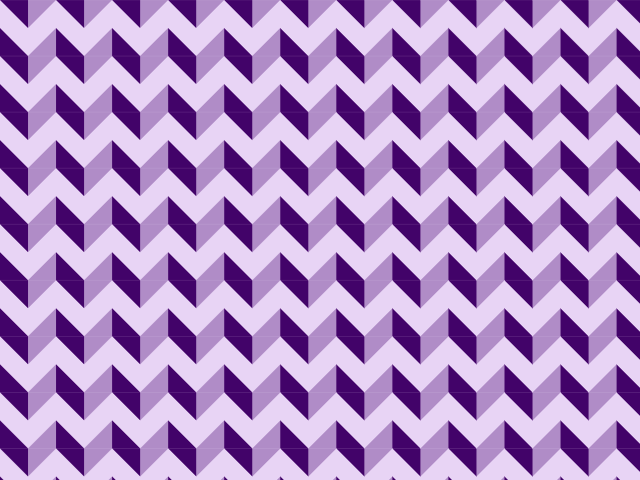
A Shadertoy shader for this pattern:

```glsl
const float ROWS = 8.563;         // repeats over the canvas height
const float SEAM_WIDTH = 0.012;   // in units of one repeat
const float SEAM_STRENGTH = 0.16;

const vec3 PALE = vec3(0.91, 0.83, 0.96);
const vec3 LILAC = vec3(0.69, 0.55, 0.78);
const vec3 DARK = vec3(0.26, 0.01, 0.41);

// Distance to the nearest multiple of one repeat
float repeatDistance(float x) {
    return abs(fract(x + 0.5) - 0.5);
}

// Antialiased coverage of a signed distance
float coverage(float dist, float pixel) {
    return clamp(0.5 - dist / pixel, 0.0, 1.0);
}

// Signed distance to a zigzag band half a repeat thick
float zigzagBand(vec2 p) {
    float ridge = 0.5 + repeatDistance(p.x);
    return (repeatDistance(p.y - ridge - 0.25) - 0.25) * inversesqrt(2.0);
}

// Signed distance to the left half of each column
float leftFace(float x) {
    return repeatDistance(x - 0.25) - 0.25;
}

void mainImage(out vec4 fragColor, in vec2 fragCoord) {
    // Square repeats anchored at the upper left corner
    vec2 p = vec2(fragCoord.x, iResolution.y - fragCoord.y) * ROWS / iResolution.y;
    float pixel = ROWS / iResolution.y;

    // Folded band with a dark and a lilac face
    float band = coverage(zigzagBand(p), pixel);
    vec3 face = mix(LILAC, DARK, coverage(leftFace(p.x), pixel));

    // Faint hairline where the repeats join
    float seam = coverage(repeatDistance(p.y) - 0.5 * SEAM_WIDTH, pixel);
    face = mix(face, PALE, SEAM_STRENGTH * seam);

    fragColor = vec4(mix(PALE, face, band), 1.0);
}
```
